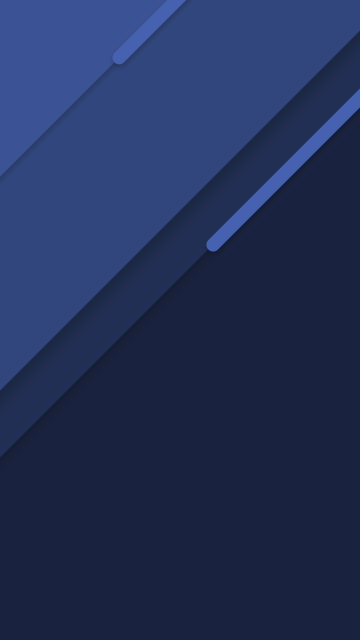
Write a WebGL 2 fragment shader that draws this background.

```glsl
#version 300 es
precision highp float;
// Stacked navy blue diagonal sheets with soft shadows and two rounded bars.

uniform vec2 u_resolution;
out vec4 fragColor;

// Signed distance to a 45 degree edge; negative on the upper left side.
float diagonalEdge(vec2 p, float offset) {
    return (p.x + p.y - offset) * 0.70711;
}

// Distance to a round-ended bar running up and right from its start.
float diagonalBar(vec2 p, vec2 start) {
    vec2 direction = vec2(0.70711, -0.70711);
    vec2 q = p - start;
    return length(q - direction * max(dot(q, direction), 0.0)) - 0.0187;
}

// Darkens what lies below a shape, then paints the shape over it.
vec3 addLayer(vec3 below, vec3 color, float d, float shadowDepth, float shadowWidth) {
    float pixel = 1.0 / u_resolution.x;
    float fade = 1.0 - smoothstep(-0.3 * shadowWidth, shadowWidth, d);
    below *= 1.0 - shadowDepth * fade;
    return mix(color, below, smoothstep(-0.7 * pixel, 0.7 * pixel, d));
}

void main() {
    // Widths of the canvas, measured down and right from the top left corner.
    vec2 p = vec2(gl_FragCoord.x, u_resolution.y - gl_FragCoord.y) / u_resolution.x;
    vec3 barBlue = vec3(0.27, 0.38, 0.69);
    vec2 shadowShift = vec2(0.003, 0.005);

    // Sheets, from the lowest to the highest
    vec3 color = vec3(0.10, 0.135, 0.245);
    color = addLayer(color, vec3(0.13, 0.185, 0.33), diagonalEdge(p, 1.271), 0.16, 0.045);

    // Lower bar, resting on the edge of the dark sheet
    vec2 lowerStart = vec2(0.592, 0.680);
    float lowerShadow = diagonalBar(p - shadowShift, lowerStart);
    color *= 1.0 - 0.12 * (1.0 - smoothstep(-0.005, 0.014, lowerShadow));
    color = addLayer(color, barBlue, diagonalBar(p, lowerStart), 0.0, 0.01);

    color = addLayer(color, vec3(0.19, 0.275, 0.49), diagonalEdge(p, 1.085), 0.22, 0.065);
    color = addLayer(color, vec3(0.23, 0.32, 0.58), diagonalEdge(p, 0.491), 0.18, 0.025);

    // Upper bar, resting on the edge of the lightest sheet
    vec2 upperStart = vec2(0.331, 0.160);
    float upperShadow = diagonalBar(p - shadowShift, upperStart);
    color *= 1.0 - 0.14 * (1.0 - smoothstep(-0.005, 0.014, upperShadow));
    color = addLayer(color, barBlue, diagonalBar(p, upperStart), 0.0, 0.01);

    fragColor = vec4(color, 1.0);
}
```
